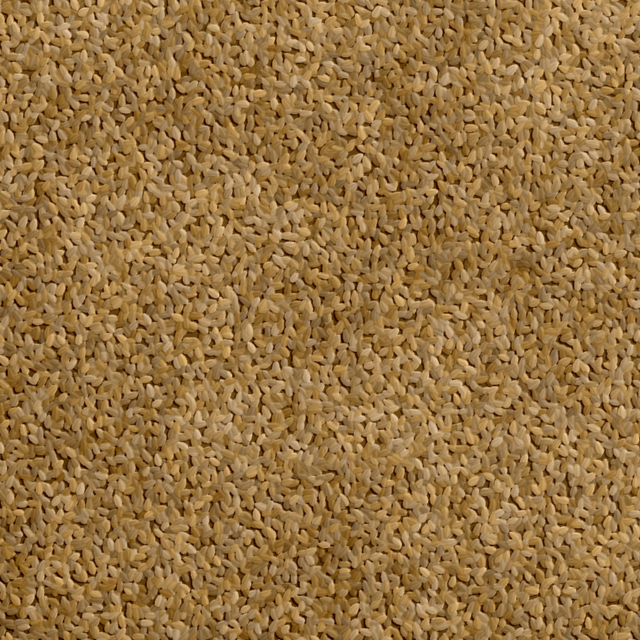
Write a Shadertoy shader that draws this texture.

```glsl
// A bed of small tan seeds: one jittered, turned ellipsoid per grid cell, the
// highest one wins. The height difference towards the light gives relief and
// shadow; a tone is then mapped to brown and averaged for soft edges.

#define SEEDS 88.0                // seeds across the canvas
#define SEED_LENGTH 0.95          // half length, in cells
#define SEED_WIDTH 0.54           // half width, in cells
#define LIGHT vec2(0.0028, 0.0021) // step towards the light, in canvas units
#define RELIEF 0.25               // strength of light and shadow
#define SEED_TONE 0.61
#define GAP_TONE 0.38
#define TONE_SPREAD 0.20
#define SOFTNESS 0.0008           // spacing of the averaged samples
#define PI 3.14159265

float hash(vec2 p) {
    return fract(sin(dot(p, vec2(127.1, 311.7))) * 43758.5453);
}

vec4 hash4(vec2 p) {
    vec4 k = vec4(dot(p, vec2(127.1, 311.7)), dot(p, vec2(269.5, 183.3)),
                  dot(p, vec2(113.5, 271.9)), dot(p, vec2(246.1, 124.6)));
    return fract(sin(k) * 43758.5453);
}

float noise(vec2 p) {
    vec2 i = floor(p), f = fract(p);
    f = f * f * (3.0 - 2.0 * f);
    return mix(mix(hash(i), hash(i + vec2(1, 0)), f.x),
               mix(hash(i + vec2(0, 1)), hash(i + vec2(1, 1)), f.x), f.y);
}

// Top of the seed bed: x = height, y = tone, z = tint
vec3 seedBed(vec2 uv) {
    vec2 p = uv * SEEDS;
    vec2 home = floor(p);
    vec3 top = vec3(0.0, GAP_TONE, 0.5);
    for (int j = -1; j <= 1; j++)
    for (int i = -1; i <= 1; i++) {
        vec2 cell = home + vec2(i, j);
        vec4 place = hash4(cell);
        vec4 look = hash4(cell + 57.3);

        // Position and direction, leaning slightly towards upright
        vec2 offset = p - cell - 0.5 - 0.9 * (place.xy - 0.5);
        float turn = place.z - 0.5;
        float angle = PI * (0.5 + turn * (0.6 + 0.8 * abs(turn)));
        vec2 axis = vec2(cos(angle), sin(angle));
        float along = dot(offset, axis);
        float across = dot(offset, vec2(-axis.y, axis.x));

        // Ellipse, narrower towards one end
        float size = mix(0.85, 1.08, look.x);
        along /= SEED_LENGTH * size;
        across /= SEED_WIDTH * size * (1.0 - 0.2 * along);
        float d2 = along * along + across * across;
        if (d2 < 1.0) {
            float height = 0.1 + 0.6 * place.w + 0.6 * sqrt(1.0 - d2);
            if (height > top.x) {
                float ridges = 0.03 * cos(7.0 * across + 2.0 * look.w);
                float tone = SEED_TONE + TONE_SPREAD * (look.y - 0.5)
                           + 0.1 * (place.w - 0.5) + ridges;
                top = vec3(height, tone, look.z);
            }
        }
    }
    return top;
}

vec3 seedColor(vec2 uv) {
    vec3 bed = seedBed(uv);
    float slope = bed.x - seedBed(uv + LIGHT).x;
    float tone = bed.y + RELIEF * clamp(slope, -0.8, 0.65);

    // Broad uneven patches, and a little more light at the upper right
    tone += 0.07 * (noise(uv * 6.0) - 0.5) + 0.05 * (noise(uv * 17.0) - 0.5);
    tone += 0.025 * (uv.x + uv.y - 1.0);

    // Brown ramp with a warmer or greyer tint for each seed
    float tint = bed.z - 0.5;
    vec3 color = vec3(tone, tone - 0.14, tone - 0.34);
    color += tint * vec3(0.03, -0.02, -0.12);
    return clamp(color, 0.0, 1.0);
}

void mainImage(out vec4 fragColor, in vec2 fragCoord) {
    vec2 uv = fragCoord / iResolution.y;
    vec3 sum = vec3(0.0);
    for (int j = -1; j <= 1; j++)
    for (int i = -1; i <= 1; i++)
        sum += seedColor(uv + SOFTNESS * vec2(i, j));
    fragColor = vec4(sum / 9.0, 1.0);
}
```
